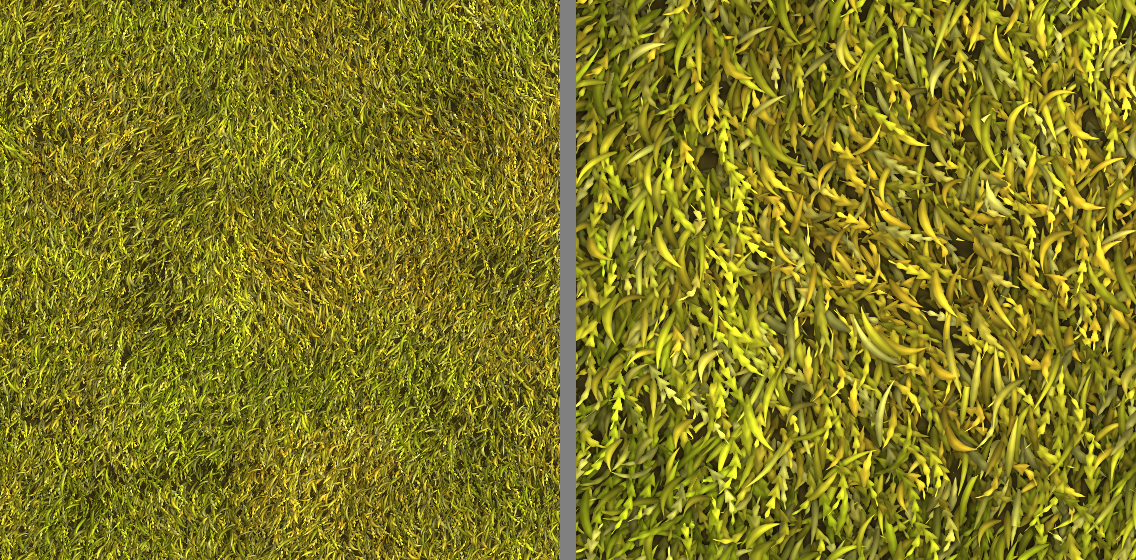
Left, the full canvas; right, a detail of the centre.
A WebGL 2 fragment shader for this texture:

```glsl
#version 300 es
precision highp float;
// Dense olive moss: many jittered grids of short, curved, feathery sprigs are
// layered from dark undergrowth to sunlit tips, each casting a soft shadow.
// Slow noise bends the growth direction and varies light, hue and density.

uniform vec2 u_resolution;
out vec4 fragColor;

const int LAYERS = 15;
const float CELL = 0.026;            // grid spacing, in canvas heights
const float SPRIG_LENGTH = 0.021;    // longest half length
const float SPRIG_WIDTH = 0.0046;    // half width at the widest
const float STEM_WIDTH = 0.0012;
const float LEAF_PITCH = 0.0078;     // spacing of leaflets on a stem
const float LEAF_LEAN = 1.5;
const float SHADOW = 0.24;
const float TONE_DEEP = 0.46;
const float TONE_TOP = 0.73;
const float TONE_SPREAD = 0.40;
const vec3 SOIL = vec3(0.22, 0.19, 0.07);
const vec3 OLIVE = vec3(1.00, 0.95, 0.22);
const vec3 GREEN = vec3(0.91, 0.98, 0.16);
const vec3 OCHRE = vec3(1.10, 0.92, 0.22);
const vec3 PALE = vec3(1.00, 0.97, 0.46);

float hash(vec2 p) {
    return fract(sin(dot(p, vec2(127.1, 311.7))) * 43758.5453);
}

vec2 hash2(vec2 p) {
    return vec2(hash(p), hash(p + vec2(37.3, 17.9)));
}

float noise(vec2 p) {
    vec2 i = floor(p);
    vec2 f = fract(p);
    f = f * f * (3.0 - 2.0 * f);
    return mix(mix(hash(i), hash(i + vec2(1, 0)), f.x),
               mix(hash(i + vec2(0, 1)), hash(i + vec2(1, 1)), f.x), f.y);
}

float fbm(vec2 p) {
    return 0.55 * noise(p) + 0.30 * noise(p * 2.1 + 7.3) + 0.15 * noise(p * 4.3 + 3.1);
}

// Composites one sprig over col; q is the offset from its centre.
void drawSprig(inout vec3 col, vec2 q, vec2 id, float depth, float flow, float hueDrift, float aa) {
    vec2 shape = hash2(id + 5.7);
    vec2 look = hash2(id + 11.3);
    vec2 turn = hash2(id + 23.9);

    // Local frame: x across, y from root to tip, slightly curved
    float angle = flow + (turn.x + turn.y - 1.0) * 1.25;
    float c = cos(angle);
    float s = sin(angle);
    q = vec2(c * q.x + s * q.y, c * q.y - s * q.x);
    if (look.x < 0.65) q.y = -q.y;
    float halfLength = SPRIG_LENGTH * mix(0.5, 1.0, shape.x);
    float t = q.y / halfLength;
    q.x += (shape.y - 0.5) * 0.014 * (t * t - 0.3);
    float across = abs(q.x);
    float along = 0.5 + 0.5 * t;

    // Tapered outline, cut into leaflets on some sprigs
    float taper = sqrt(max(along, 0.0)) * max(1.0 - along, 0.0) * 2.4;
    float blade = mix(0.42, 1.0, turn.y) * SPRIG_WIDTH * taper;
    float phase = (q.y - LEAF_LEAN * across) / LEAF_PITCH + look.y;
    float leaf = 0.5 + 0.5 * cos(6.2832 * phase);
    float feather = smoothstep(0.25, 0.65, shape.y * 0.5 + turn.y * 0.5);
    float width = mix(blade, mix(STEM_WIDTH * min(taper, 1.0), blade, leaf), feather);
    float inside = step(abs(t), 1.0);
    float mask = inside * smoothstep(-aa, aa, width - across) * smoothstep(0.0, aa, width);

    // Soft contact shadow below the sprig
    float shade = inside * (1.0 - smoothstep(0.3, 1.0, across / (blade + 0.0022)));
    col *= 1.0 - SHADOW * shade * smoothstep(0.0, 0.3, taper);

    // Light on the ridge and near the tip
    float tone = mix(TONE_DEEP, TONE_TOP, depth) + (look.y - 0.5) * TONE_SPREAD;
    tone *= mix(0.70, 1.12, smoothstep(0.0, 0.75, along));
    tone *= 1.10 - 0.32 * smoothstep(0.0, 1.0, across / (blade + 0.0004));
    tone *= mix(1.0, 0.80 + 0.30 * leaf, feather);
    tone *= 1.0 + 0.10 * sign(q.x) * smoothstep(0.0, 0.001, across);

    float hue = hueDrift + (shape.x - 0.5) * 0.9;
    vec3 tint = mix(OLIVE, GREEN, clamp(hue * 1.8, 0.0, 1.0));
    tint = mix(tint, OCHRE, clamp(-hue * 1.8, 0.0, 1.0));
    tint = mix(tint, PALE, smoothstep(0.68, 0.95, hash(id + 41.1)) * 0.9);
    col = mix(col, tone * tint, mask);
}

void main() {
    vec2 p = gl_FragCoord.xy / u_resolution.y;
    float aa = 0.6 / u_resolution.y;

    // Slow fields shared by all layers
    float flow = (fbm(p * 4.5 + 2.7) - 0.5) * 2.0;
    float hueDrift = (fbm(p * 5.0 + 19.4) - 0.48) * 1.6;
    float patchLight = fbm(p * 9.0 + 31.2);
    float bare = smoothstep(0.55, 0.80, fbm(p * 8.0 + 53.8));

    vec3 col = SOIL * mix(0.7, 1.3, noise(p * 170.0));
    for (int layer = 0; layer < LAYERS; layer++) {
        float depth = float(layer) / float(LAYERS - 1);
        vec2 grid = p / CELL + hash2(vec2(float(layer), 3.3)) * 9.0;
        vec2 cell = floor(grid);
        for (int k = 0; k < 9; k++) {
            vec2 id = cell + vec2(k % 3 - 1, k / 3 - 1);
            vec2 seed = id + float(layer) * vec2(61.0, 83.0);
            if (hash(seed + 71.7) < bare * depth * 0.75) continue;
            vec2 centre = id + 0.1 + 0.8 * hash2(seed);
            drawSprig(col, (grid - centre) * CELL, seed, depth, flow, hueDrift, aa);
        }
    }

    col *= mix(0.82, 1.20, patchLight);
    col *= mix(0.93, 1.07, noise(p * 300.0));
    fragColor = vec4(clamp(col, 0.0, 1.0), 1.0);
}
```
